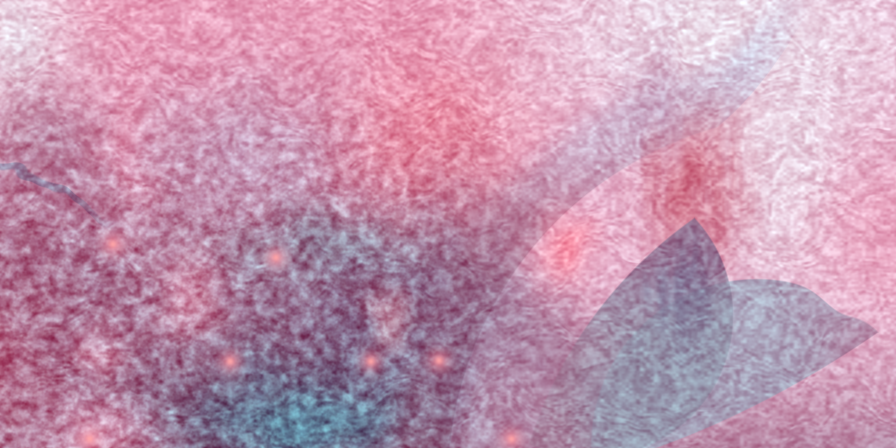
A Shadertoy shader for this background:

```glsl
// Watercolour wash in pink, mauve and teal with translucent leaves and glowing specks.
#define GRAIN 0.36
#define BLEED 0.09
#define MOTTLE 0.40
#define SPECKS 7
#define SPECK_SIZE 0.012
#define LEAF_OPACITY 0.82

const vec3 PINK  = vec3(0.91, 0.62, 0.73);
const vec3 BLUSH = vec3(0.91, 0.72, 0.82);
const vec3 PALE  = vec3(0.92, 0.86, 0.91);
const vec3 CORAL = vec3(0.94, 0.52, 0.60);
const vec3 MAUVE = vec3(0.66, 0.46, 0.58);
const vec3 LILAC = vec3(0.76, 0.60, 0.72);
const vec3 SLATE = vec3(0.45, 0.41, 0.55);
const vec3 MIST  = vec3(0.62, 0.63, 0.72);
const vec3 TEAL  = vec3(0.37, 0.57, 0.66);
const vec3 WINE  = vec3(0.72, 0.36, 0.48);

float hash(vec2 p) {
    vec3 q = fract(p.xyx * 0.1031);
    q += dot(q, q.yzx + 33.33);
    return fract((q.x + q.y) * q.z);
}

float noise(vec2 p) {
    vec2 i = floor(p), f = fract(p), e = vec2(0, 1);
    f = f * f * (3.0 - 2.0 * f);
    return mix(mix(hash(i), hash(i + e.yx), f.x),
               mix(hash(i + e.xy), hash(i + e.yy), f.x), f.y);
}

float fbm(vec2 p) {
    float sum = 0.0, amp = 0.57;
    for (int i = 0; i < 3; i++) {
        sum += amp * noise(p);
        p = mat2(1.6, 1.2, -1.2, 1.6) * p + 7.3;
        amp *= 0.5;
    }
    return sum;
}

// Soft elliptical pool of pigment
void wash(inout vec3 col, vec2 p, vec2 centre, vec2 size, vec3 tint, float amount) {
    vec2 d = (p - centre) / size;
    col = mix(col, tint, amount * exp(-dot(d, d)));
}

float circle(vec2 p, vec2 centre, float radius) { return length(p - centre) - radius; }

float fill(float d) {
    float aa = 1.2 / iResolution.y;
    return 1.0 - smoothstep(-aa, aa, d);
}

void mainImage(out vec4 fragColor, in vec2 fragCoord) {
    vec2 p = fragCoord / iResolution.xy * vec2(2, 1);
    vec2 w = p + BLEED * (vec2(fbm(p * 9.0), fbm(p * 9.0 + 40.0)) - 0.5);

    // Ground and large pools
    float lift = w.y + 0.5 * smoothstep(1.0, 1.5, w.x);
    vec3 col = mix(MAUVE, mix(PINK, BLUSH, smoothstep(0.9, 1.5, w.x)), smoothstep(0.35, 0.85, lift));
    wash(col, w, vec2(0.03, 0.91), vec2(0.14, 0.17), PALE, 1.0);
    wash(col, w, vec2(0.10, 0.66), vec2(0.16, 0.14), MAUVE, 0.6);
    wash(col, w, vec2(0.55, 0.66), vec2(0.23, 0.17), LILAC, 0.8);
    wash(col, w, vec2(0.29, 0.70), vec2(0.05, 0.20), PINK, 0.6);
    wash(col, w, vec2(0.98, 0.69), vec2(0.19, 0.18), CORAL, 0.65);
    wash(col, w, vec2(0.00, 0.20), vec2(0.13, 0.20), WINE, 0.65);
    wash(col, w, vec2(0.74, 0.44), vec2(0.20, 0.08), MIST * 0.9, 0.7);
    wash(col, w, vec2(0.85, 0.25), vec2(0.26, 0.15), SLATE, 0.5);
    wash(col, w, vec2(1.00, 0.18), vec2(0.15, 0.24), SLATE, 0.65);
    wash(col, w, vec2(0.64, 0.05), vec2(0.32, 0.18), SLATE * 0.88, 0.9);
    wash(col, w, vec2(0.69, 0.06), vec2(0.22, 0.09), TEAL, 0.8);
    wash(col, w, vec2(0.24, 0.03), vec2(0.13, 0.09), PINK, 0.65);

    // Pale upper right, pink at the far side
    wash(col, w, vec2(1.60, 0.95), vec2(0.38, 0.25), PALE, 1.0);
    wash(col, w, vec2(1.77, 0.62), vec2(0.16, 0.28), PALE, 0.85);
    wash(col, w, vec2(1.98, 0.46), vec2(0.15, 0.20), PINK, 0.8);

    // Large background leaf: darker outside its sweeping edge
    vec2 q = p;
    float curl = max(p.x - 1.6, 0.0);
    q.y -= curl * (0.5 + 3.0 * curl);
    float sweep = circle(q, vec2(1.829, -0.082), 0.83);
    float inside = fill(sweep);
    float band = (1.0 - inside) * (1.0 - smoothstep(0.08, 0.18, sweep));
    float upper = smoothstep(0.45, 0.8, p.y);
    col = mix(col, mix(MAUVE * 0.95, MIST * 1.2, upper),
              0.5 * band * (1.0 - smoothstep(1.65, 1.83, p.x)));
    wash(col, w, vec2(1.13, 0.08), vec2(0.17, 0.24), LILAC * 0.95, 0.85 * inside);
    wash(col, w, vec2(1.30, 0.50), vec2(0.18, 0.15), BLUSH, 0.85 * inside);
    wash(col, w, vec2(1.27, 0.45), vec2(0.065, 0.07), CORAL * 1.05, 0.85);

    // Dry brush smear
    vec2 streak = w + vec2(0.08 * (fbm(p * vec2(50, 9)) - 0.5), 0.0);
    wash(col, streak, vec2(1.55, 0.58), vec2(0.10, 0.16), vec3(0.80, 0.41, 0.50), 0.95);
    wash(col, streak, vec2(1.45, 0.79), vec2(0.06, 0.10), LILAC, 0.65);

    // Two foreground leaves
    float x = p.x - 1.53, waist = (p.x - 1.87) / 0.05;
    float sideLeaf = max(circle(p, vec2(1.69, 0.007), 0.37) + 0.022 * exp(-waist * waist),
                         0.025 + x * (0.40 + 0.33 * x) - p.y);
    float tallLeaf = max(circle(p, vec2(1.318, 0.296), 0.318),
                         circle(p, vec2(2.104, -0.279), 0.9665));
    vec3 tallTint = mix(MIST * 0.93, mix(SLATE, MAUVE, 0.5), smoothstep(0.22, 0.46, w.y));
    tallTint = mix(LILAC * 0.86, tallTint, smoothstep(1.22, 1.42, w.x));
    col = mix(col, mix(MIST, MAUVE * 1.05, smoothstep(1.7, 2.1, w.x)), LEAF_OPACITY * fill(sideLeaf));
    col = mix(col, tallTint, LEAF_OPACITY * fill(tallLeaf));
    col = mix(col, MIST * 0.95, 0.35 * fill(max(sideLeaf, tallLeaf)));
    wash(col, streak, vec2(1.53, 0.36), vec2(0.05, 0.13), SLATE, 0.6 * fill(tallLeaf));

    // Blooms and dark stroke at the left
    wash(col, w, vec2(0.43, 0.34), vec2(0.08, 0.10), PINK * 0.95, 0.75);
    wash(col, w, vec2(0.24, 0.22), vec2(0.06, 0.06), PINK * 0.95, 0.65);
    wash(col, w, vec2(0.87, 0.29), vec2(0.05, 0.05), CORAL * 0.9, 0.5);
    float stroke = abs(w.y - 0.66 + 0.65 * w.x) - 0.008;
    col = mix(col, SLATE, 0.55 * fill(stroke) * (1.0 - smoothstep(0.15, 0.28, p.x)));
    // Mottled pigment, stronger at lower left, and paper grain
    float rough = (1.0 - smoothstep(0.8, 1.3, p.x)) * (1.0 - smoothstep(0.4, 1.0, p.y));
    float grain = 0.6 * noise(w * vec2(72, 112)) + 0.4 * noise(p * vec2(125, 160)) - 0.5;
    col += (fbm(p * 52.0) - 0.5) * MOTTLE * (0.3 + rough) * vec3(0.5, 1.1, 1.0);
    col += grain * GRAIN * vec3(0.45, 0.9, 0.75);
    // Scattered glowing specks
    for (int i = 0; i < SPECKS; i++) {
        float k = float(i), odd = mod(k, 2.0);
        vec2 at = vec2(0.20 + 0.157 * k - odd * (0.13 - 0.025 * k),
                       0.02 + 0.2 * sin(k * 0.5236) + odd * (0.4 - 0.065 * k));
        wash(col, p, at, vec2(SPECK_SIZE * 2.0), CORAL, 0.65);
        wash(col, p, at, vec2(SPECK_SIZE * 0.7), vec3(1.0, 0.65, 0.66), 0.9);
    }
    fragColor = vec4(clamp(col, 0.0, 1.0), 1.0);
}
```
